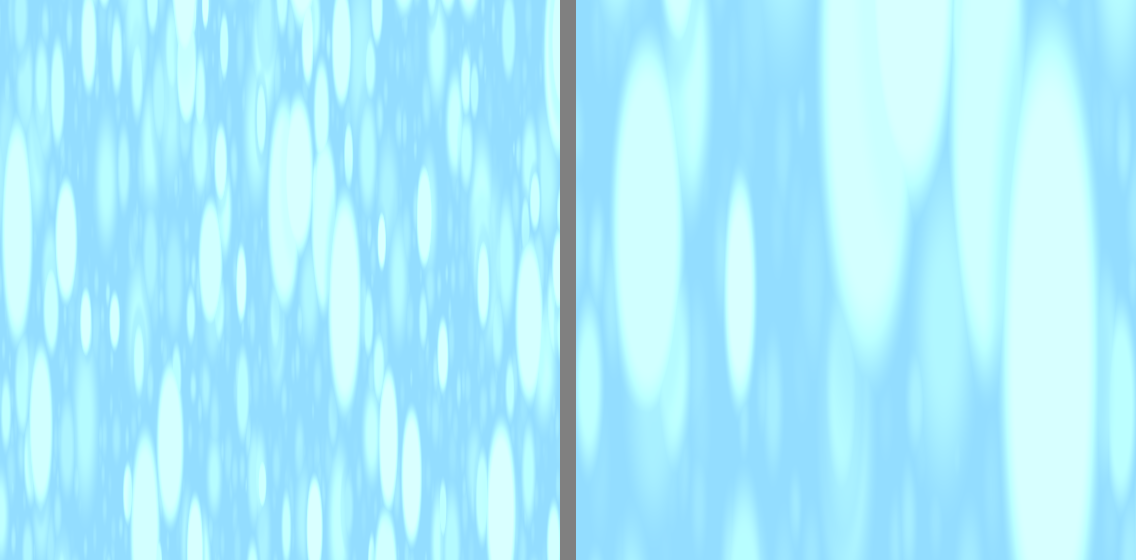
Left, the full canvas; right, a detail of the centre.
Write a Shadertoy shader that draws this texture.

```glsl
float hash(vec2 p) {
    return fract(sin(dot(p, vec2(127.1, 311.7))) * 43758.5453);
}

// Scatter tall ellipses, one per jittered cell, over the brightness so far.
float addStreaks(float light, vec2 uv, float columns, float seed,
                 vec2 levels, float presence, float core) {
    vec2 p = uv * vec2(columns, columns / 6.2);
    for (int i = -1; i <= 1; i++) {
        float column = floor(p.x) + float(i);
        float y = p.y + 9.0 * hash(vec2(column, seed));
        for (int j = -1; j <= 1; j++) {
            vec2 cell = vec2(column, floor(y) + float(j));
            vec2 id = cell + seed * 17.3;
            if (hash(id + 3.7) > presence) continue;

            vec2 center = cell + vec2(hash(id), hash(id + 41.3));
            float radius = mix(0.24, 0.54, hash(id + 12.9));
            float stretch = mix(0.85, 1.25, hash(id + 73.1));
            float d = length((vec2(p.x, y) - center) / vec2(radius, radius * stretch));

            // A thin shaded rim separates each streak from those behind it.
            float rim = 1.0 - smoothstep(0.95, 1.3, d);
            light *= 1.0 - 0.5 * hash(id + 27.5) * rim;

            float level = mix(levels.x, levels.y, hash(id + 58.2));
            light = max(light, level * (1.0 - smoothstep(core, 1.05, d)));
        }
    }
    return light;
}

vec3 iceColor(float light) {
    float red = mix(0.575, 0.85, light);
    float green = min(0.865 + 0.88 * (red - 0.575), 1.0);
    return vec3(red, green, 1.0);
}

void mainImage(out vec4 fragColor, in vec2 fragCoord) {
    vec2 uv = fragCoord / iResolution.y;
    float light = 0.0;

    // Faint fine streaks
    light = addStreaks(light, uv, 72.0, 1.0, vec2(0.04, 0.28), 0.8, 0.1);
    light = addStreaks(light, uv, 46.0, 2.0, vec2(0.08, 0.42), 0.7, 0.2);

    // Soft mid-tone bodies
    light = addStreaks(light, uv, 17.0, 3.0, vec2(0.35, 0.75), 0.65, 0.25);
    light = addStreaks(light, uv, 27.0, 4.0, vec2(0.3, 0.8), 0.5, 0.4);

    // Bright flat-topped streaks
    light = addStreaks(light, uv, 34.0, 5.0, vec2(0.5, 1.05), 0.2, 0.55);
    light = addStreaks(light, uv, 17.0, 6.0, vec2(0.85, 1.05), 0.46, 0.68);

    fragColor = vec4(iceColor(clamp(light, 0.0, 1.0)), 1.0);
}
```
